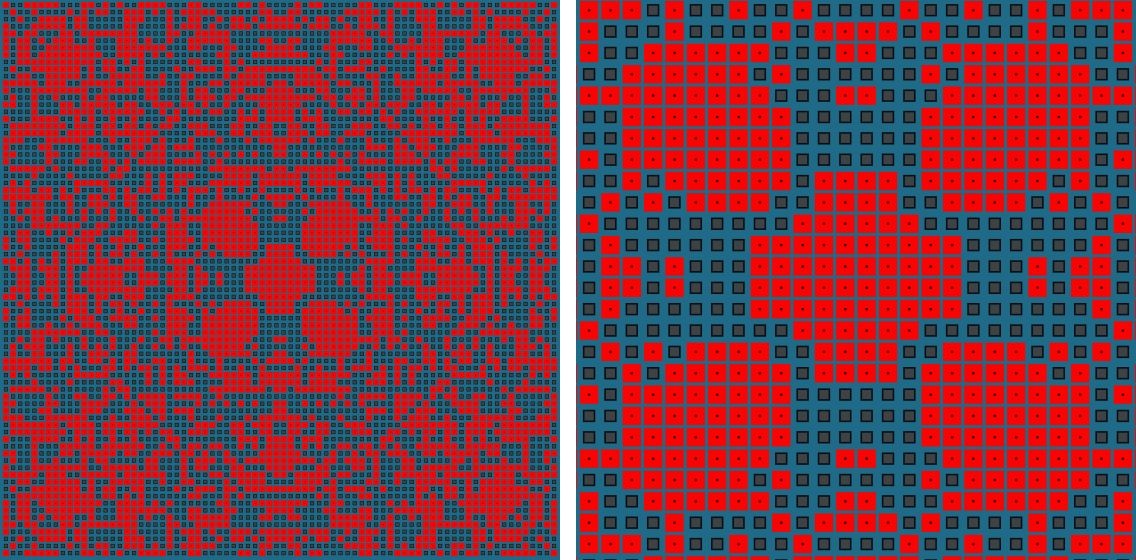
Left, the full canvas; right, a detail of the centre.
Write a three.js fragment shader that draws this pattern.

```glsl
// Draws a 78 by 78 mosaic of red tiles and small dark studs on teal, mirrored eight ways.
varying vec2 vUv;

const vec2 CENTRE = vec2(0.5, 0.5017);
const float PITCH = 0.01271;
const float HALF_COUNT = 39.0;

const vec3 TEAL = vec3(0.12, 0.42, 0.53);
const vec3 RED = vec3(0.98, 0.01, 0.01);
const vec3 PIN = vec3(0.22, 0.03, 0.05);
const vec3 STUD = vec3(0.24, 0.26, 0.27);
const vec3 OUTLINE = vec3(0.03, 0.06, 0.08);

float hash(vec2 p) {
  return fract(sin(dot(p, vec2(127.1, 311.7))) * 43758.55);
}

vec2 gradientAt(vec2 corner) {
  float angle = 6.28318 * hash(corner + 17.3);
  return vec2(cos(angle), sin(angle));
}

float gradientNoise(vec2 p) {
  vec2 i = floor(p);
  vec2 f = p - i;
  vec2 u = f * f * f * (f * (f * 6.0 - 15.0) + 10.0);
  vec2 e = vec2(1.0, 0.0);
  float low = mix(dot(gradientAt(i), f), dot(gradientAt(i + e.xy), f - e.xy), u.x);
  float high = mix(dot(gradientAt(i + e.yx), f - e.yx), dot(gradientAt(i + e.xx), f - e.xx), u.x);
  return mix(low, high, u.y);
}

// Share of a pixel covered by a centred square, filtered exactly on each axis.
float squareCover(vec2 p, float halfSize, float pixel) {
  vec2 upper = min(p + 0.5 * pixel, vec2(halfSize));
  vec2 lower = max(p - 0.5 * pixel, vec2(-halfSize));
  vec2 cover = clamp((upper - lower) / pixel, 0.0, 1.0);
  return cover.x * cover.y;
}

float diamond(vec2 p, vec2 centre, float radius) {
  vec2 d = abs(p - centre);
  return step(d.x + d.y, radius);
}

float block(vec2 p, vec2 lowest, vec2 highest) {
  vec2 inside = step(lowest - 0.5, p) * step(p, highest + 0.5);
  return inside.x * inside.y;
}

// Solid red islands and open stud lanes, in folded cell coordinates.
float islands(vec2 q) {
  float solid = diamond(q, vec2(6.5), 4.5);
  solid += diamond(q, vec2(30.0), 3.2);
  solid += diamond(q, vec2(24.5, 0.0), 3.2);
  solid += block(q, vec2(2.0, 0.0), vec2(2.0)) + block(q, vec2(4.0, 0.0), vec2(4.0, 1.0));
  float open = block(q, vec2(3.0, 2.0), vec2(8.0, 2.0));
  open += block(q, vec2(5.0, 0.0), vec2(6.0, 2.0));
  return solid - open;
}

// One for a red tile, zero for a stud; runs stretch across the radial direction.
float isRed(vec2 folded) {
  vec2 q = vec2(max(folded.x, folded.y), min(folded.x, folded.y));
  float runs = gradientNoise(q * vec2(0.57, 0.31) + 5.2);
  float speckle = hash(q + 3.7) - 0.5;
  return step(-0.02, 1.1 * runs + 0.75 * speckle + 3.0 * islands(q));
}

vec3 redTile(vec2 p, float pixel) {
  vec3 colour = mix(TEAL, RED, squareCover(p, 0.43, pixel));
  return mix(colour, PIN, squareCover(p, 0.055, pixel));
}

vec3 studTile(vec2 p, float pixel) {
  vec3 colour = mix(TEAL, OUTLINE, squareCover(p, 0.29, pixel));
  return mix(colour, STUD, squareCover(p, 0.215, pixel));
}

void main() {
  vec2 grid = (vUv - CENTRE) / PITCH;
  float pixel = max(fwidth(grid.x), 0.001);
  vec2 cell = floor(grid);
  vec2 local = grid - cell - 0.5;

  // Fold both axes so the outermost cell has index HALF_COUNT - 1.
  vec2 folded = floor(abs(cell + 0.5));
  vec3 colour = mix(studTile(local, pixel), redTile(local, pixel), isRed(folded));

  // Plain margin beyond the last row and column.
  float inField = step(max(folded.x, folded.y), HALF_COUNT - 0.5);
  gl_FragColor = vec4(mix(TEAL, colour, inField), 1.0);
}
```
